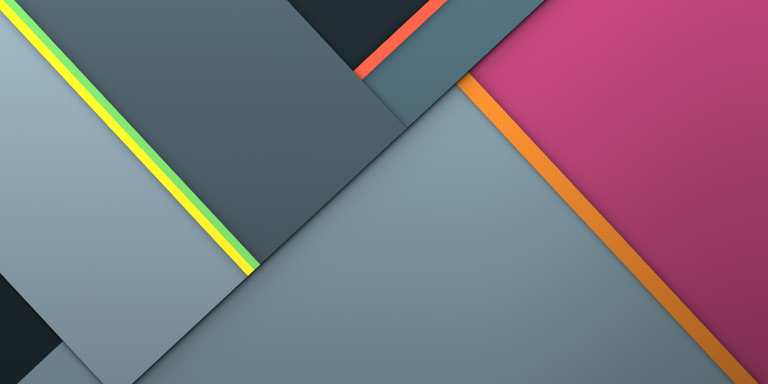
This background is drawn by a Shadertoy shader. Its source:

```glsl
#define AXIS vec2(0.732, 0.681)
#define SEAM 0.234
#define CORNER_EDGE 0.197
#define LIME_EDGES vec3(0.664, 0.687, 0.708)
#define SLATE_END 1.228
#define RED_EDGES vec2(0.030, 0.062)
#define ORANGE_EDGES vec2(1.402, 1.446)
#define WEAVE_PERIOD 0.014
#define WEAVE_DEPTH 0.012

const vec3 MIST   = vec3(0.63, 0.73, 0.78);
const vec3 STEEL  = vec3(0.57, 0.68, 0.73);
const vec3 SLATE  = vec3(0.33, 0.41, 0.45);
const vec3 TEAL   = vec3(0.33, 0.45, 0.50);
const vec3 INK    = vec3(0.13, 0.18, 0.20);
const vec3 YELLOW = vec3(1.08, 1.02, 0.18);
const vec3 GREEN  = vec3(0.53, 0.94, 0.46);
const vec3 RED    = vec3(1.00, 0.40, 0.30);
const vec3 ORANGE = vec3(1.07, 0.62, 0.21);
const vec3 PINK   = vec3(0.82, 0.30, 0.52);

// Smooth coverage of the half plane d > 0
float cover(float d) {
    return clamp(d * iResolution.y + 0.5, 0.0, 1.0);
}

// Light left at distance d from a raised edge
float shadow(float d, float width, float strength) {
    return 1.0 - strength * exp(-max(d, 0.0) / width);
}

// Sheets above the seam, ordered along u
vec3 upperSheets(float u, float v, float light) {
    vec3 corner = mix(INK, STEEL, cover(v - RED_EDGES.x)) * light;
    corner *= shadow(CORNER_EDGE - u, 0.006, 0.5);

    vec3 mist = MIST * light * shadow(LIME_EDGES.x - u, 0.008, 0.25);
    vec3 slate = SLATE * light * shadow(u - LIME_EDGES.z, 0.010, 0.25);

    // Red strip between the ink and teal sheets
    vec3 ink = INK * light * shadow(RED_EDGES.x - v, 0.008, 0.35);
    vec3 teal = TEAL * light * shadow(v - RED_EDGES.y, 0.010, 0.30);
    vec3 right = mix(ink, RED, cover(v - RED_EDGES.x));
    right = mix(right, teal, cover(v - RED_EDGES.y));
    right *= shadow(u - SLATE_END, 0.006, 0.35);

    float stripLight = mix(1.0, light, 0.4);
    vec3 color = mix(corner, mist, cover(u - CORNER_EDGE));
    color = mix(color, YELLOW * stripLight, cover(u - LIME_EDGES.x));
    color = mix(color, GREEN * stripLight, cover(u - LIME_EDGES.y));
    color = mix(color, slate, cover(u - LIME_EDGES.z));
    return mix(color, right, cover(u - SLATE_END));
}

// Sheets below the seam, under the shadow of the upper ones
vec3 lowerSheets(float u, float v, float light) {
    vec3 steel = STEEL * shadow(ORANGE_EDGES.x - u, 0.006, 0.30);
    vec3 pink = PINK * shadow(u - ORANGE_EDGES.y, 0.010, 0.30);
    vec3 color = mix(steel, ORANGE, cover(u - ORANGE_EDGES.x));
    color = mix(color, pink, cover(u - ORANGE_EDGES.y)) * light;
    float depth = v - SEAM;
    return color * shadow(depth, 0.006, 0.80) * shadow(depth, 0.030, 0.25);
}

void mainImage(out vec4 fragColor, in vec2 fragCoord) {
    vec2 p = fragCoord / iResolution.y;

    // Rotated axes: u along the seam, v across it
    float u = dot(p, AXIS);
    float v = dot(p, vec2(AXIS.y, -AXIS.x));

    // Light falls off downward and to the right
    float light = 0.72 + 0.30 * p.y - 0.12 * smoothstep(1.2, 2.0, p.x);

    vec3 color = mix(upperSheets(u, v, light),
                     lowerSheets(u, v, light), cover(v - SEAM));

    // Fine woven grain
    vec2 weave = sin(vec2(u, v) * 6.2832 / WEAVE_PERIOD);
    color *= 1.0 + WEAVE_DEPTH * weave.x * weave.y;

    fragColor = vec4(clamp(color, 0.0, 1.0), 1.0);
}
```
